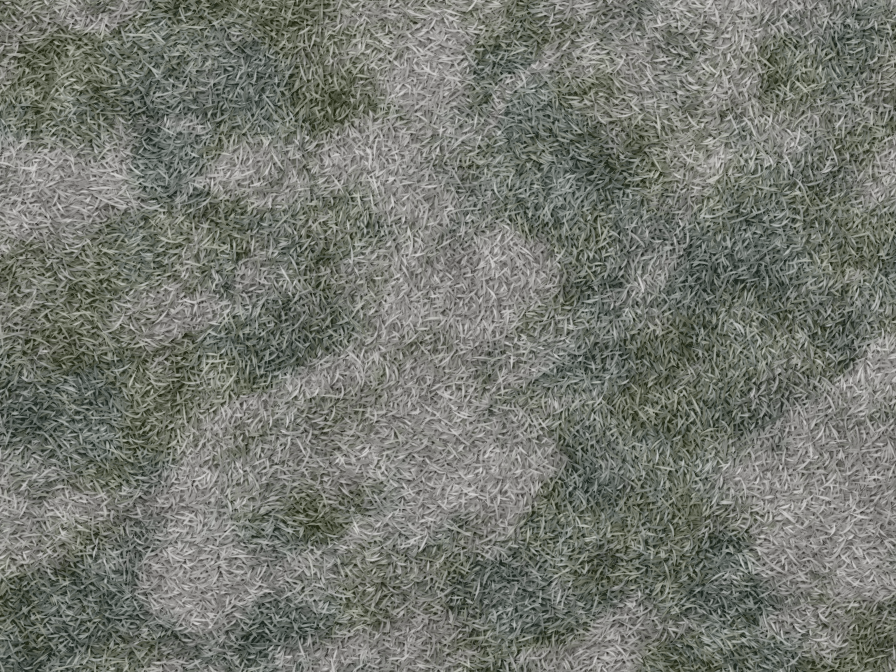
Write a WebGL 2 fragment shader that draws this texture.

```glsl
#version 300 es
precision highp float;
// Rough meadow turf seen from above: layers of short curved blades, each with
// a soft shadow, are laid over one another. Noise fields comb the blades and
// spread pale straw patches, darker clumps and olive or cool tints.

uniform vec2 u_resolution;
out vec4 fragColor;

const int   LAYERS         = 12;
const float SHORT_CELL     = 0.0138;  // grid pitch, in canvas heights
const float LONG_CELL      = 0.024;
const float BLADE_WIDTH    = 0.0016;  // half width at the middle
const float EDGE_SOFTNESS  = 0.0015;
const float BLADE_CONTRAST = 0.335;
const float SHADOW_DEPTH   = 0.05;
const float BASE_TONE      = 0.557;
const float STRAW_LIFT     = 0.14;
const float CLUMP_CONTRAST = 0.32;
const float GRAIN          = 0.05;
const float COMB_ANGLE     = 0.6;
const vec3  STRAW_TINT = vec3(0.010, 0.002, -0.010);
const vec3  OLIVE_TINT = vec3(0.000, 0.018, -0.050);
const vec3  COOL_TINT  = vec3(-0.018, 0.014, -0.008);

float hash(vec2 p) {
    return fract(sin(dot(p, vec2(127.1, 311.7))) * 43758.5453);
}

vec2 hash2(vec2 p) {
    return vec2(hash(p), hash(p + vec2(37.3, 11.9)));
}

mat2 rotation(float a) {
    float c = cos(a), s = sin(a);
    return mat2(c, -s, s, c);
}

float noise(vec2 p) {
    vec2 i = floor(p), f = fract(p);
    f = f * f * (3.0 - 2.0 * f);
    return mix(mix(hash(i), hash(i + vec2(1, 0)), f.x),
               mix(hash(i + vec2(0, 1)), hash(i + vec2(1, 1)), f.x), f.y);
}

float fbm(vec2 p) {
    float sum = 0.0, amp = 0.45;
    for (int i = 0; i < 4; i++) {
        sum += amp * noise(p);
        p = rotation(0.7) * p * 2.03 + 19.7;
        amp *= 0.62;
    }
    return sum + 0.5 * (1.0 - 0.45 * 2.2428);
}

// Signed distance to a tapered blade lying along x, bent into an arc.
float bladeDistance(vec2 q, float halfLength, float bend) {
    float along = q.x / halfLength;
    return abs(q.y - bend * halfLength * along * along)
         - BLADE_WIDTH * (1.0 - along * along);
}

// Lays one layer of blades over turf = (tone offset, random blade tint).
vec2 layBlades(vec2 turf, vec2 p, float layer, float comb, float soft) {
    bool isLong = mod(layer, 3.0) > 1.5;
    float cell = isLong ? LONG_CELL : SHORT_CELL;
    float gridTurn = layer * 0.9;
    vec2 shifted = rotation(gridTurn) * p / cell + layer * 7.31;
    vec2 home = floor(shifted);
    float lift = (layer / float(LAYERS - 1) - 0.5) * 0.06;

    for (int y = -1; y <= 1; y++)
    for (int x = -1; x <= 1; x++) {
        vec2 id = home + vec2(x, y);
        vec2 seed = id + layer * 17.3;
        vec2 shape = hash2(seed + 53.1);
        vec2 look = hash2(seed + 91.7);
        float angle = comb + (shape.x - 0.5) * 2.6;
        vec2 q = rotation(angle - gridTurn) * ((shifted - id - hash2(seed)) * cell);

        float halfLength = cell * mix(0.36, 0.76, shape.y);
        float bend = (look.y - 0.5) * 0.3;
        float shade = bladeDistance(q + vec2(0.0, 0.0017), halfLength, bend);
        turf.x -= SHADOW_DEPTH * (1.0 - smoothstep(0.0, 0.0035, shade));

        float d = bladeDistance(q, halfLength, bend);
        float cover = 1.0 - smoothstep(-soft, soft, d);
        vec2 blade = vec2((look.x - 0.5) * BLADE_CONTRAST + lift, look.y);
        turf = mix(turf, blade, cover);
    }
    return turf;
}

void main() {
    vec2 p = gl_FragCoord.xy / u_resolution.y;
    float soft = max(EDGE_SOFTNESS, 0.6 / u_resolution.y);

    // Blades, combed along a slowly turning direction
    float comb = COMB_ANGLE + (noise(p * 6.0 + 3.1) - 0.5) * 2.4;
    vec2 turf = vec2(-0.15, 0.5);
    for (int i = 0; i < LAYERS; i++)
        turf = layBlades(turf, p, float(i), comb, soft);

    // Straw patches, drawn out along the diagonal and ragged at blade edges
    vec2 warp = vec2(noise(p * 13.0 + 5.0), noise(p * 13.0 + 27.0)) - 0.5;
    vec2 diagonal = rotation(COMB_ANGLE) * (p + 0.07 * warp);
    float patches = fbm(diagonal * vec2(5.0, 8.5) + 8.4);
    float straw = smoothstep(0.38, 0.72, patches + (turf.y - 0.5) * 0.16);

    // Tone: patches, clumps, blades and fine grain
    float clumps = fbm(p * 19.0 + 41.0) - 0.5;
    float tone = BASE_TONE + (straw - 0.36) * STRAW_LIFT
               + clumps * CLUMP_CONTRAST * (1.0 - 0.4 * straw)
               + turf.x * mix(1.04, 0.88, straw)
               + (noise(p * 330.0) - 0.5) * GRAIN
               + (p.y - 0.5) * 0.03;
    tone = clamp(tone, 0.14, 0.82);

    // Tint: straw against olive and cool grass
    float coolness = smoothstep(0.3, 0.7, fbm(p * 8.0 + 70.0) + (turf.y - 0.5) * 0.3);
    vec3 grass = mix(OLIVE_TINT, COOL_TINT, coolness);
    vec3 tint = mix(grass, STRAW_TINT, straw) * (1.35 - tone);
    fragColor = vec4(tone + tint, 1.0);
}
```
